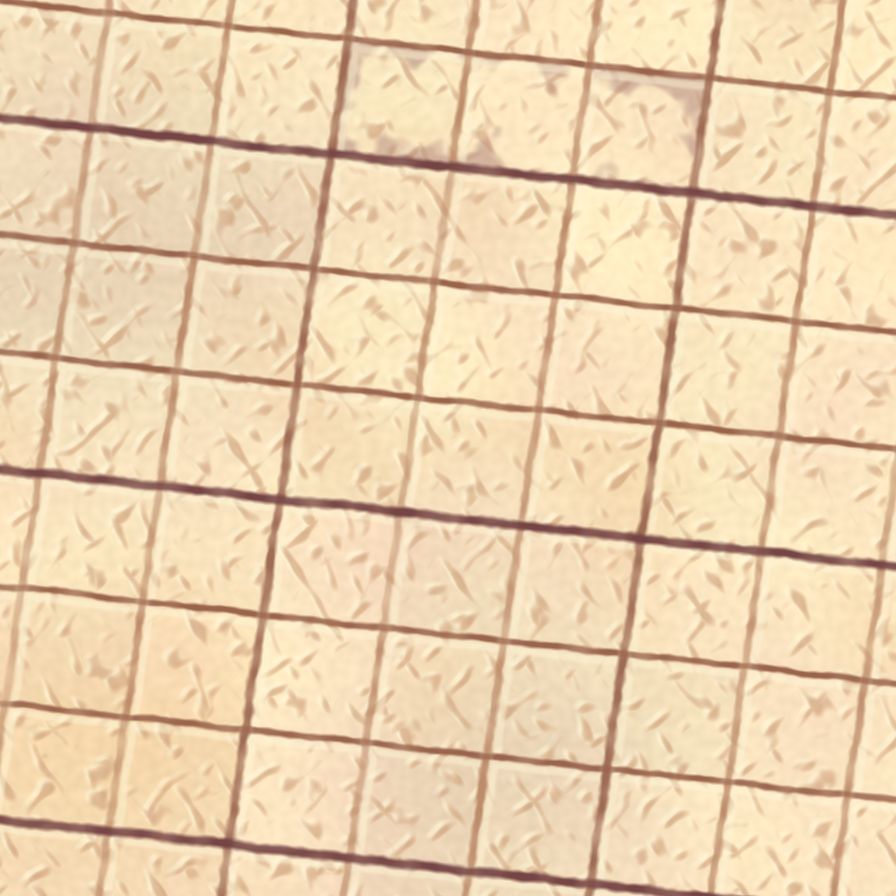
This texture is drawn by a three.js fragment shader. Its source:

```glsl
// Sunlit cream paving: a slanted grid of scored square tiles in slabs of three by three.
varying vec2 vUv;

const vec2 GRID_ORIGIN = vec2(0.3125, 0.4427);
const vec2 CELL_ACROSS = vec2(0.1344, -0.0146);
const vec2 CELL_UP = vec2(0.0191, 0.1285);
const float SLAB_CELLS = 3.0;

const vec3 CREAM = vec3(0.995, 0.925, 0.765);
const vec3 PEACH = vec3(0.97, 0.86, 0.74);
const vec3 HONEY = vec3(0.96, 0.83, 0.65);
const vec3 DUST = vec3(0.89, 0.81, 0.70);
const vec3 FLECK = vec3(0.80, 0.61, 0.46);
const vec3 SHINE = vec3(1.0, 0.97, 0.85);
const vec3 STAIN = vec3(0.70, 0.54, 0.50);
const vec3 UPRIGHT = vec3(0.74, 0.55, 0.42);
const vec3 UPRIGHT_JOINT = vec3(0.62, 0.42, 0.33);
const vec3 LEVEL = vec3(0.60, 0.39, 0.30);
const vec3 LEVEL_JOINT = vec3(0.46, 0.27, 0.27);

float hash(vec2 p) {
  return fract(sin(dot(p, vec2(127.1, 311.7))) * 43758.5);
}

vec2 gradientAt(vec2 corner) {
  float angle = 6.2832 * hash(corner);
  return vec2(cos(angle), sin(angle));
}

float gradientNoise(vec2 p) {
  vec2 i = floor(p), f = fract(p);
  vec2 w = f * f * f * (f * (f * 6.0 - 15.0) + 10.0);
  vec2 e = vec2(1.0, 0.0);
  float low = mix(dot(gradientAt(i), f), dot(gradientAt(i + e.xy), f - e.xy), w.x);
  float high = mix(dot(gradientAt(i + e.yx), f - e.yx), dot(gradientAt(i + e.xx), f - e.xx), w.x);
  return mix(low, high, w.y);
}

// Canvas position to slanted cell coordinates
vec2 toGrid(vec2 p) {
  vec2 d = p - GRID_ORIGIN;
  float area = CELL_ACROSS.x * CELL_UP.y - CELL_ACROSS.y * CELL_UP.x;
  return vec2(d.x * CELL_UP.y - d.y * CELL_UP.x, CELL_ACROSS.x * d.y - CELL_ACROSS.y * d.x) / area;
}

float groove(float coord, float halfWidth) {
  float d = abs(fract(coord + 0.5) - 0.5);
  return 1.0 - smoothstep(halfWidth * 0.35, halfWidth * 1.65, d);
}

// One on every third line, where slabs meet
float slabJoint(float coord) {
  return step(mod(floor(coord + 0.5) + 0.5, SLAB_CELLS), 1.0);
}

float patchAt(vec2 p, vec2 centre, vec2 radius) {
  vec2 d = (p - centre) / radius;
  return exp(-dot(d, d));
}

// Short scratches along one direction
float scratches(vec2 p, float angle, vec2 frequency) {
  float c = cos(angle), s = sin(angle);
  return gradientNoise(vec2(c * p.x + s * p.y, c * p.y - s * p.x) * frequency);
}

float pitting(vec2 p) {
  float falling = scratches(p, -1.0, vec2(27.0, 62.0));
  float rising = scratches(p + 3.7, 0.75, vec2(30.0, 66.0));
  return smoothstep(0.20, 0.52, max(falling, rising));
}

vec3 stoneColor(vec2 p, vec2 grid) {
  vec2 slab = floor(grid / SLAB_CELLS);
  float blotch = gradientNoise(p * 6.0 + 8.0);
  vec3 color = mix(CREAM, PEACH, clamp(0.25 + 0.5 * hash(slab + 4.0) * step(slab.y, -0.5) + blotch, 0.0, 1.0));
  color = mix(color, HONEY, smoothstep(0.0, 0.6, gradientNoise(p * 5.0 + 21.0)) * 0.6);
  // Slabs weathered grey, pink and orange
  float leftSlab = step(slab.x, -0.5);
  color = mix(color, DUST, 0.75 * leftSlab * patchAt(p, vec2(0.12, 0.72), vec2(0.32, 0.20)));
  color = mix(color, DUST, 0.75 * (1.0 - leftSlab) * patchAt(p, vec2(0.58, 0.13), vec2(0.17, 0.20)));
  color = mix(color, HONEY, 0.8 * leftSlab * patchAt(p, vec2(0.12, 0.16), vec2(0.26, 0.16)));
  return color * (0.985 + 0.03 * hash(floor(grid)));
}

// Grime creeping inward from the rim of one row of tiles
float rimStain(vec2 p, vec2 grid) {
  vec2 q = abs(grid - vec2(1.5, 3.5)) - vec2(1.5, 0.5);
  float depth = -max(q.x, q.y);
  float ragged = depth - 0.45 * gradientNoise(p * 19.0) - 0.2 * gradientNoise(p * 55.0);
  return smoothstep(-0.01, 0.02, depth) * (1.0 - smoothstep(0.0, 0.2, ragged));
}

void main() {
  vec2 p = vUv;
  vec2 grid = toGrid(p);
  vec2 wobble = vec2(gradientNoise(p * 24.0), gradientNoise(p * 22.0 + 40.0));
  vec2 lines = grid + 0.022 * wobble;
  float grain = gradientNoise(p * 85.0);

  // Pitted stone face
  vec3 color = stoneColor(p, grid);
  color = mix(color, SHINE, 0.6 * pitting(p + vec2(0.006, -0.004)));
  color = mix(color, FLECK, 0.62 * pitting(p));
  color += 0.035 * grain;
  color = mix(color, STAIN, 0.55 * rimStain(p, grid));

  // Lit edges beside the grooves
  float lit = max(groove(lines.x - 0.075, 0.03), groove(lines.y + 0.075, 0.03));
  color = mix(color, SHINE, 0.45 * lit);

  // Upright grooves, worn unevenly from cell to cell
  float jointX = slabJoint(lines.x);
  float wear = mix(0.55, 1.0, hash(vec2(floor(lines.x + 0.5), floor(grid.y))));
  float upright = groove(lines.x, mix(0.030, 0.034, jointX) * (1.0 + 0.5 * grain));
  upright *= mix(wear, 0.95, jointX) * (0.9 + 0.5 * gradientNoise(p * 38.0 + 9.0));
  color = mix(color, mix(UPRIGHT, UPRIGHT_JOINT, jointX), clamp(upright, 0.0, 1.0));

  // Level grooves, darker and thicker between slabs
  float jointY = slabJoint(lines.y);
  float level = groove(lines.y, mix(0.027, 0.038, jointY) * (1.0 + 0.35 * grain));
  level *= 0.92 + 0.35 * gradientNoise(p * 30.0 + 5.0) - 0.25 * groove(lines.x, 0.05) * (1.0 - jointY);
  color = mix(color, mix(LEVEL, LEVEL_JOINT, jointY), clamp(level, 0.0, 1.0));

  gl_FragColor = vec4(clamp(color, 0.0, 1.0), 1.0);
}
```
